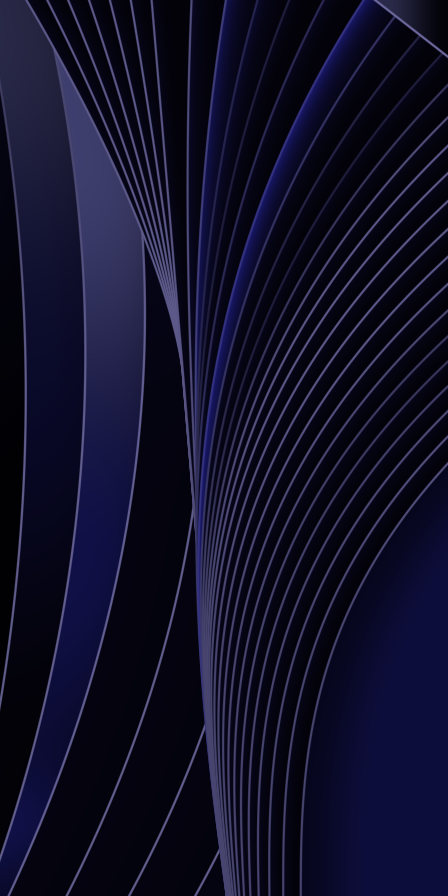
Reproduce this background procedurally as a Shadertoy shader.

```glsl
const vec3 INK = vec3(0.010, 0.007, 0.032);
const vec3 NAVY = vec3(0.035, 0.035, 0.165);
const vec3 BLUE = vec3(0.065, 0.065, 0.290);
const vec3 HAZE = vec3(0.250, 0.250, 0.440);
const vec3 LILAC = vec3(0.420, 0.405, 0.610);

const int PANELS = 6;
const int RIBS = 31;
const float RIBS_PER_FOLD = 6.0;
const float PANEL_STEP = 0.133;
const float PANEL_LINE = 0.0050;
const float RIB_LINE = 0.0048;

float bump(float x, float center, float width) {
    float q = (x - center) / width;
    return exp(-q * q);
}

// Right edge of a bowed panel at height y
float panelEdge(float j, float y) {
    float v = y - (1.30 - 0.09 * abs(j - 2.0));
    return 0.06 + PANEL_STEP * j - (0.12 + 0.03 * j) * v * v;
}

// Rib position at height y; fold runs from 0 (left) to 5 (right)
float ribEdge(float fold, float y) {
    float foot = 0.504 + 0.165 * pow(fold / 5.0, 8.0);
    float lean = 0.14 * (1.0 - smoothstep(3.0, 5.0, fold))
               * mix(0.6, 1.0, smoothstep(1.0, 2.0, fold));
    float flare = 0.09 * max(fold - 1.0, 0.0) * pow(max(y, 0.0), 2.7);
    float drop = 0.28 * max(1.0 - fold, 0.0)
               * pow(max(y - 1.17, 0.0) / 0.83, 1.5);
    return foot - lean * y + flare - drop;
}

vec3 panelColor(float j, float y) {
    float high = smoothstep(0.85, 1.95, y);
    if (j < 0.5) return mix(INK * 0.5, NAVY, 0.5 * high);
    if (j < 1.5) return mix(mix(INK, NAVY, smoothstep(0.3, 1.2, y)),
                            HAZE * 0.65, high * high);
    if (j < 2.5) {
        vec3 low = mix(NAVY, BLUE, bump(y, 0.75, 0.4) + bump(y, 0.15, 0.12));
        return mix(low, HAZE, smoothstep(0.75, 1.65, y));
    }
    return mix(INK, NAVY, 0.2 + 0.5 * high);
}

vec3 drawPanels(vec2 p, float px) {
    vec3 col = mix(INK, NAVY, 0.25 + 0.35 * smoothstep(0.6, 1.4, p.y));
    for (int i = PANELS - 1; i >= 0; i--) {
        float j = float(i);
        float edge = panelEdge(j, p.y);
        float slope = (panelEdge(j, p.y + 0.01) - edge) / 0.01;
        float d = (edge - p.x) / sqrt(1.0 + slope * slope);
        float line = 1.0 - smoothstep(PANEL_LINE - px, PANEL_LINE + px, d);
        float fade = mix(0.9, 0.55, smoothstep(1.1, 1.8, p.y));
        vec3 fill = panelColor(j, p.y) * (1.0 - 0.2 * exp(-d * 18.0));
        col = mix(col, mix(fill, LILAC, line * fade), smoothstep(-px, px, d));
    }
    return col;
}

vec3 drawRibs(vec3 col, vec2 p, float px) {
    for (int i = 0; i < RIBS; i++) {
        float fold = float(i) / RIBS_PER_FOLD;
        float edge = ribEdge(fold, p.y);
        float slope = (ribEdge(fold, p.y + 0.01) - edge) / 0.01;
        float d = (p.x - edge) / sqrt(1.0 + slope * slope);

        // Line strength varies between folds and evens out near the foot
        float strength = 1.0 - 0.75 * bump(fold, 1.6, 0.35)
                       - 0.75 * bump(fold, 2.45, 0.30)
                       - 0.45 * bump(fold, 4.3, 0.35);
        strength = mix(0.75, strength, smoothstep(0.5, 1.3, p.y));
        float line = 1.0 - smoothstep(RIB_LINE - px, RIB_LINE + px, d);

        // Dark pleats with two wider blue folds
        float sheen = bump(fold, 2.0, 0.10) + 0.7 * bump(fold, 1.35, 0.14);
        vec3 fill = INK + NAVY * 0.6 * exp(-max(d, 0.0) * 70.0);
        fill += BLUE * 1.2 * sheen * exp(-max(d, 0.0) * 28.0);
        if (i == RIBS - 1) {
            fill = mix(NAVY * 0.7, BLUE * 0.8, smoothstep(0.0, 0.16, d));
        }
        vec3 lineColor = mix(LILAC, BLUE * 1.6, bump(fold, 2.0, 0.2) * 0.5);
        vec3 rib = mix(fill, lineColor, line * strength * 0.85);
        col = mix(col, rib, smoothstep(-px, px, d));
    }
    return col;
}

// Pale slanted sheet across the upper right corner
vec3 drawCorner(vec3 col, vec2 p, float px) {
    float d = dot(p - vec2(0.833, 2.0), vec2(0.614, 0.789));
    float line = 1.0 - smoothstep(0.005 - px, 0.005 + px, d);
    vec3 sheet = mix(HAZE * 0.65, INK, smoothstep(0.86, 1.0, p.x));
    return mix(col, mix(sheet, LILAC, line), smoothstep(-px, px, d));
}

void mainImage(out vec4 fragColor, in vec2 fragCoord) {
    vec2 p = fragCoord / iResolution.xy * vec2(1.0, 2.0);
    float px = 0.8 / iResolution.x;
    vec3 col = drawPanels(p, px);
    col = drawRibs(col, p, px);
    col = drawCorner(col, p, px);
    fragColor = vec4(col, 1.0);
}
```
